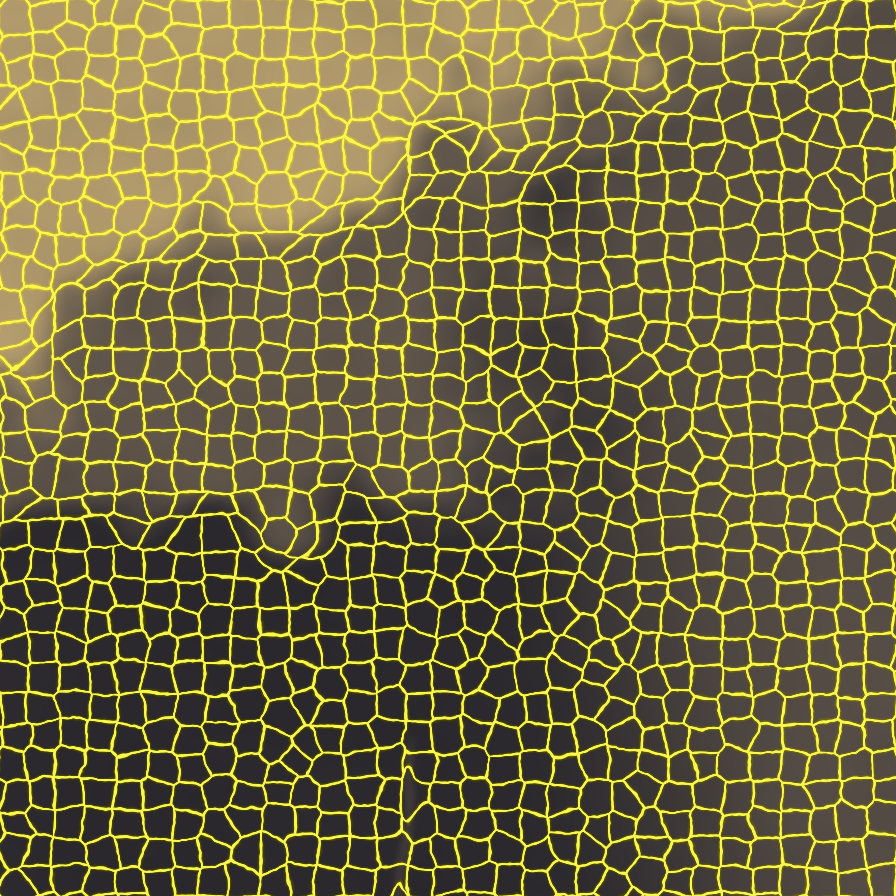
Write a WebGL 2 fragment shader that draws this pattern.

```glsl
#version 300 es
precision highp float;

uniform vec2 u_resolution;
out vec4 fragColor;

const float GRID = 31.0;

// Integer hash giving two values in 0..1
vec2 hash2(vec2 cell) {
    uvec2 q = uvec2(ivec2(cell) + 4096);
    q = q * 1664525u + 1013904223u;
    q.x += q.y * 1664525u;
    q.y += q.x * 1664525u;
    q ^= q >> 16u;
    q.x += q.y * 1664525u;
    q.y += q.x * 1664525u;
    q ^= q >> 16u;
    return vec2(q & 65535u) / 65535.0;
}

float noise(vec2 p) {
    vec2 i = floor(p), f = fract(p);
    f = f * f * (3.0 - 2.0 * f);
    float low = mix(hash2(i).x, hash2(i + vec2(1, 0)).x, f.x);
    float high = mix(hash2(i + vec2(0, 1)).x, hash2(i + vec2(1, 1)).x, f.x);
    return mix(low, high, f.y);
}

// Three octaves, centred on zero
float fbm(vec2 p) {
    return 0.5 * noise(p) + 0.25 * noise(p * 2.03 + 7.0) + 0.125 * noise(p * 4.1 + 23.0) - 0.44;
}

// Soft landscape of light: 0 dark, 0.4 brown, 1 tan
float tone(vec2 p) {
    float wave = fbm(p * 6.0 + 3.0);
    float lumps = fbm(p * 13.0 + 40.0);

    float bank = smoothstep(0.38, 0.49, p.y + 0.22 * wave);
    float haze = 0.75 * smoothstep(0.5, 1.0, p.x + 0.25 * p.y);
    float brown = mix(bank, haze, smoothstep(0.42, 0.68, p.x));
    float glow = smoothstep(-0.07, 0.1, p.y - 0.6 - 0.42 * p.x + 0.3 * wave);

    float mottle = lumps * bank * (1.0 - smoothstep(0.6, 0.85, p.x));
    float crackOffset = (p.x - 0.445 - 0.07 * p.y + 0.02 * lumps) / 0.009;
    float crack = exp(-crackOffset * crackOffset) * (1.0 - smoothstep(0.15, 0.2, p.y));
    return mix(0.4 * brown, 0.92, glow) + 0.28 * mottle + 0.17 * crack;
}

// Position in grid units, with tone as a third axis
vec3 lift(vec2 g) {
    return vec3(g, 7.0 * tone(g / GRID));
}

// Distance to the nearest border between cells grouped by place and tone
float borderDistance(vec2 p) {
    vec2 g = p * GRID;
    vec3 here = lift(g);
    vec2 slope = vec2(lift(g + vec2(0.05, 0)).z, lift(g + vec2(0, 0.05)).z) - here.z;
    slope /= 0.05;

    // Find the owning seed
    vec3 seeds[25];
    vec3 owner = vec3(0);
    float nearest = 1e6;
    for (int i = 0; i < 25; i++) {
        vec2 cell = floor(g) + vec2(i % 5, i / 5) - 2.0;
        float jitter = mix(0.2, 0.85, noise(cell * 0.23 + 60.0));
        seeds[i] = lift(cell + 0.5 + jitter * (hash2(cell) - 0.5));
        vec3 d = here - seeds[i];
        float dist = dot(d, d);
        if (dist < nearest) {
            nearest = dist;
            owner = seeds[i];
        }
    }

    // Turn each difference of squared distances into a length on the canvas
    float border = 1e6;
    for (int i = 0; i < 25; i++) {
        vec3 d = here - seeds[i];
        vec3 gap = owner - seeds[i];
        if (dot(gap, gap) > 1e-6) {
            float steepness = 2.0 * length(gap.xy + gap.z * slope);
            border = min(border, (dot(d, d) - nearest) / max(steepness, 0.6));
        }
    }
    return border / GRID;
}

void main() {
    vec2 p = gl_FragCoord.xy / u_resolution.y;
    float pixel = 1.0 / u_resolution.y;

    // Background from dark slate through brown to tan
    float light = tone(p);
    vec3 color = mix(vec3(0.17, 0.16, 0.18), vec3(0.37, 0.33, 0.29), smoothstep(0.0, 0.42, light));
    color = mix(color, vec3(0.69, 0.6, 0.42), smoothstep(0.4, 0.95, light));
    color *= 1.0 + 0.12 * fbm(p * 9.0);

    // Ragged yellow borders with an olive fringe
    vec2 wobble = vec2(fbm(p * 60.0), fbm(p * 60.0 + 190.0));
    float border = borderDistance(p + 0.008 * wobble);
    float fringe = 1.0 - smoothstep(0.002, 0.004, border);
    float line = 1.0 - smoothstep(0.0014 - 0.5 * pixel, 0.0014 + 0.5 * pixel, border);
    color = max(color + fringe * vec3(0.09, 0.09, -0.17), 0.0);
    color = mix(color, vec3(0.98, 0.97, 0.3), line);

    fragColor = vec4(color, 1.0);
}
```
